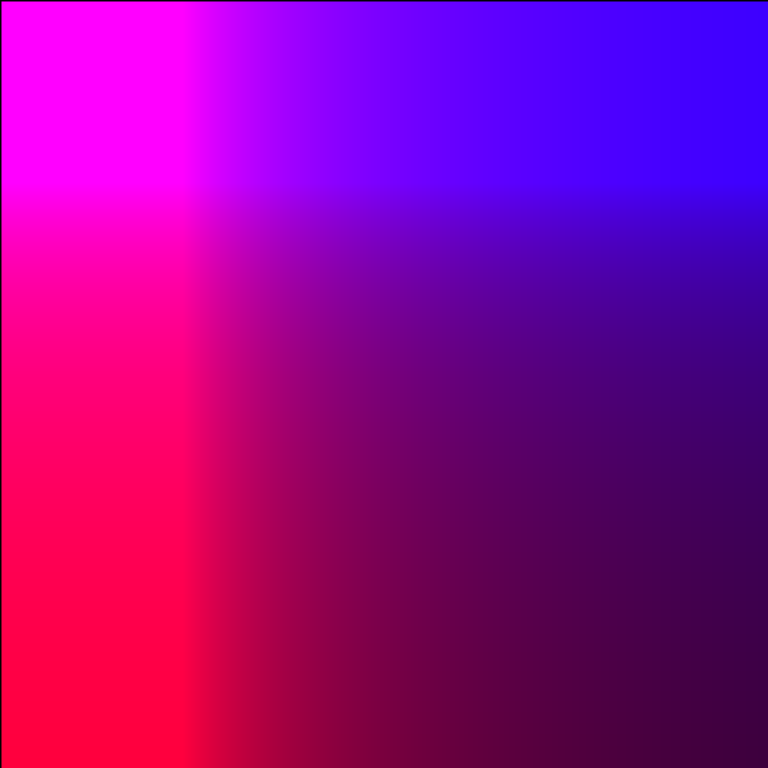
Give the GLSL for this background, as a three.js fragment shader.

```glsl
varying vec2 vUv;

// Full strength up to the reach, then inverse-distance decay
float glow(float distanceFromEdge) {
  return min(1.0, 0.238 / max(distanceFromEdge, 0.001));
}

void main() {
  // Distances from the left and top edges
  vec2 edgeDistance = vec2(vUv.x, 1.0 - vUv.y);

  // Red spreads from the left, blue from the top
  vec3 color = vec3(glow(edgeDistance.x), 0.0, glow(edgeDistance.y));

  // Thin black line along the left and top edges
  vec2 inside = smoothstep(0.0014, 0.0025, edgeDistance);
  color *= inside.x * inside.y;

  gl_FragColor = vec4(color, 1.0);
}
```
